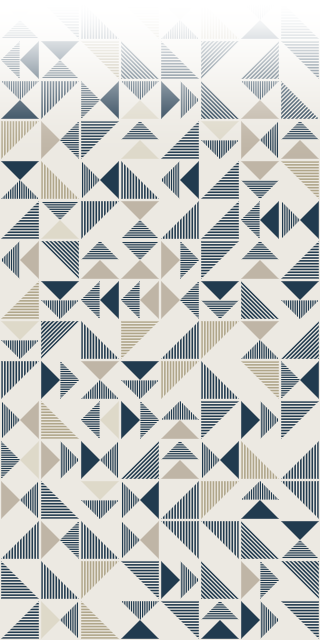
Write a WebGL 1 fragment shader that draws this pattern.

```glsl
precision highp float;
// Geometric tile grid of solid and striped triangles, fading to white at the top.

uniform vec2 u_resolution;

#define COLUMNS 8.0
#define HALF_TILE 0.47
#define WIDE_STRIPES 14.0
#define FINE_STRIPES 18.0
#define STRIPE_DUTY 0.56
#define FADE_START 0.75
#define PAPER vec3(0.925, 0.913, 0.886)
#define NAVY vec3(0.13, 0.23, 0.31)
#define TAN vec3(0.75, 0.71, 0.65)
#define CREAM vec3(0.87, 0.85, 0.79)
#define OCHRE vec3(0.69, 0.65, 0.54)

const float DIAGONAL = 0.7071;

float hash(vec2 cell, float seed) {
  vec3 p = fract(vec3(cell, seed) * vec3(0.1031, 0.1137, 0.0973) + 0.37);
  p += dot(p, p.yzx + 19.19);
  return fract((p.x + p.y) * p.z * 7.31);
}

// Rotation by a whole number of quarter turns
vec2 quarterTurn(vec2 p, float turns) {
  if (turns > 1.5) p = -p;
  return mod(turns, 2.0) > 0.5 ? vec2(-p.y, p.x) : p;
}

// Right triangle with its square corner at the lower left
float cornerTriangle(vec2 p) {
  return max(max(-HALF_TILE - p.x, -HALF_TILE - p.y), (p.x + p.y) * DIAGONAL);
}

// Triangle with its base on the left and its tip at the centre
float arrowTriangle(vec2 p) {
  return max(-HALF_TILE - p.x, (p.x + abs(p.y)) * DIAGONAL);
}

float coverage(float dist, float pixel) {
  return clamp(0.5 - dist / pixel, 0.0, 1.0);
}

float stripeIntegral(float x) {
  return floor(x) * STRIPE_DUTY + min(fract(x), STRIPE_DUTY);
}

// Stripes averaged over the width of one pixel
float stripes(float x, float count, float pixel) {
  float center = (x + HALF_TILE) * count;
  float width = pixel * count;
  return (stripeIntegral(center + 0.5 * width)
        - stripeIntegral(center - 0.5 * width)) / width;
}

// Half tile filled with straight or diagonal stripes
vec3 stripedCorner(vec2 p, vec2 cell, float pixel) {
  bool isOchre = hash(cell, 3.0) < 0.23;
  float direction = hash(cell, 4.0) * (isOchre ? 0.56 : 1.0);
  float across = p.y;
  if (direction > 0.28) across = p.x;
  if (direction > 0.56) across = (p.x + p.y) * DIAGONAL;
  if (direction > 0.90) across = (p.x - p.y) * DIAGONAL;
  float ink = coverage(cornerTriangle(p), pixel)
            * stripes(across, WIDE_STRIPES, pixel);
  return mix(PAPER, isOchre ? OCHRE : NAVY, ink);
}

// Solid triangle joined by a striped one, facing it or following it
vec3 trianglePair(vec2 p, vec2 cell, float pixel) {
  float tone = hash(cell, 5.0);
  vec3 solid = tone < 0.58 ? NAVY : (tone < 0.89 ? TAN : CREAM);
  bool isHourglass = hash(cell, 6.0) < 0.56;
  vec2 partner = isHourglass ? -p : p - vec2(HALF_TILE + 0.01, 0.0);
  float across = hash(cell, 7.0) < 0.5 ? p.x : p.y;
  vec3 color = mix(PAPER, solid, coverage(arrowTriangle(p), pixel));
  float ink = coverage(arrowTriangle(partner), pixel)
            * stripes(across, FINE_STRIPES, pixel);
  return mix(color, NAVY, ink);
}

void main() {
  float pixel = COLUMNS / u_resolution.x;
  vec2 grid = gl_FragCoord.xy * pixel;
  vec2 cell = floor(grid);
  vec2 p = quarterTurn(fract(grid) - 0.5, floor(hash(cell, 1.0) * 4.0));

  // Tile kinds alternate like a checkerboard, with some swapped at random
  bool isPair = mod(cell.x + cell.y, 2.0) > 0.5;
  if (hash(cell, 2.0) < 0.25) isPair = !isPair;
  vec3 color = isPair ? trianglePair(p, cell, pixel)
                      : stripedCorner(p, cell, pixel);

  // Fade into white towards the top
  float fade = smoothstep(FADE_START, 1.0, gl_FragCoord.y / u_resolution.y);
  gl_FragColor = vec4(mix(color, vec3(1.0), fade), 1.0);
}
```
